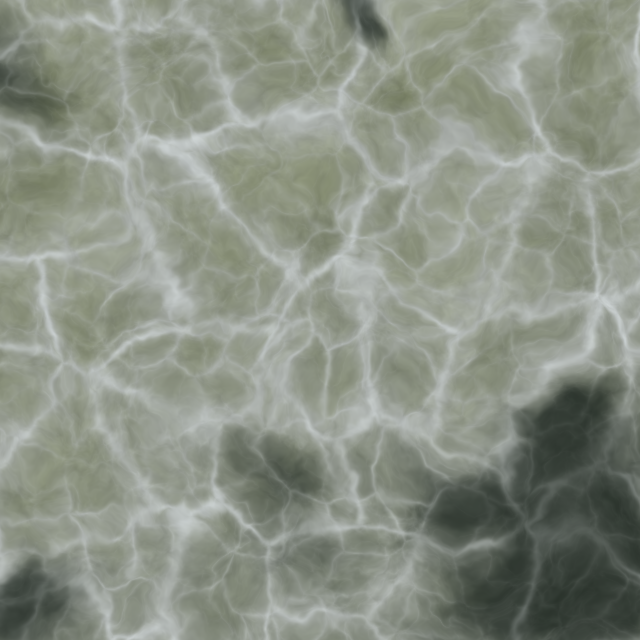
This texture is drawn by a Shadertoy shader. Its source:

```glsl
const vec3 DEEP = vec3(0.13, 0.165, 0.135);
const vec3 MOSS = vec3(0.41, 0.44, 0.33);
const vec3 SILT = vec3(0.53, 0.56, 0.44);
const vec3 SLATE = vec3(0.42, 0.45, 0.40);
const vec3 FOAM = vec3(0.655, 0.675, 0.655);
const vec3 CREST = vec3(0.80, 0.825, 0.83);

vec2 hash2(vec2 p) {
    vec2 q = vec2(dot(p, vec2(127.1, 311.7)), dot(p, vec2(269.5, 183.3)));
    return fract(sin(q) * 43758.5);
}

float cornerSlope(vec2 cell, vec2 offset, vec2 corner) {
    return dot(hash2(cell + corner) * 2.0 - 1.0, offset - corner);
}

// Gradient noise, roughly -0.7 to 0.7
float gradientNoise(vec2 p) {
    vec2 i = floor(p), f = fract(p);
    vec2 u = f * f * f * (f * (f * 6.0 - 15.0) + 10.0);
    float low = mix(cornerSlope(i, f, vec2(0, 0)), cornerSlope(i, f, vec2(1, 0)), u.x);
    float high = mix(cornerSlope(i, f, vec2(0, 1)), cornerSlope(i, f, vec2(1, 1)), u.x);
    return mix(low, high, u.y);
}

float fbm(vec2 p, int octaves) {
    float sum = 0.0, amp = 0.6;
    for (int i = 0; i < octaves; i++) {
        sum += amp * gradientNoise(p);
        p = mat2(1.6, 1.2, -1.2, 1.6) * p + 7.3;
        amp *= 0.5;
    }
    return sum;
}

vec2 turbulence(vec2 p, int octaves) {
    return vec2(fbm(p, octaves), fbm(p + 31.7, octaves));
}

// Gap between the two nearest cell centres: zero on the walls
float cellWall(vec2 p) {
    vec2 i = floor(p), f = fract(p);
    float nearest = 9.0, second = 9.0;
    for (int y = -1; y <= 1; y++)
    for (int x = -1; x <= 1; x++) {
        vec2 g = vec2(x, y);
        float d = length(g + hash2(i + g) - f);
        second = min(second, max(nearest, d));
        nearest = min(nearest, d);
    }
    return second - nearest;
}

float line(float distance, float width) {
    float d = distance / width;
    return exp(-d * d);
}

float spot(vec2 p, vec2 center, float radius) {
    return line(length(p - center), radius);
}

// Thin threads along the zero crossings of the noise
float threads(vec2 p, float width) {
    return exp(-abs(fbm(p, 4)) / width);
}

// Openings in the foam where dark water shows
float openWater(vec2 p) {
    float d = spot(p, vec2(0.91, 0.08), 0.25)
            + 0.75 * spot(p, vec2(0.02, 0.05), 0.13)
            + 0.85 * spot(p, vec2(-0.02, 0.89), 0.10)
            + 0.75 * spot(p, vec2(0.59, 1.0), 0.06)
            + 0.50 * spot(p, vec2(0.45, 0.22), 0.16)
            + 0.40 * spot(p, vec2(0.85, 0.30), 0.15);
    return smoothstep(0.15, 0.85, d + 0.7 * fbm(p * 6.0 + 3.0, 5));
}

void mainImage(out vec4 fragColor, in vec2 fragCoord) {
    vec2 p = fragCoord / iResolution.y;

    // Churned coordinates
    vec2 churn = turbulence(p * 4.0, 5);
    vec2 q = p + 0.16 * churn;
    vec2 fine = p + 0.10 * churn + 0.022 * turbulence(p * 17.0, 3);

    // Large and small foam rings
    float bigWall = cellWall(q * 5.2 + 2.0);
    float smallWall = cellWall(fine * 12.0 + 5.0);
    float crowd = smoothstep(-0.15, 0.3, fbm(p * 3.0 + 11.0, 2) + 0.3 * spot(p, vec2(0.68, 0.52), 0.25));
    float broken = smoothstep(-0.15, 0.25, fbm(p * 7.0 + 19.0, 3));
    float dark = openWater(q);

    // Soft veils and wisps
    float wisps = threads(fine * 9.0, 0.09);
    float hairs = threads(fine * 22.0 + 4.0, 0.08);
    float veil = 0.10 + 0.62 * exp(-bigWall * 4.0)
               + (0.12 + 0.35 * crowd) * exp(-smallWall * 4.5)
               + 0.22 * wisps + 0.10 * hairs + 0.45 * fbm(q * 8.0 + 23.0, 5);
    veil = clamp(veil, 0.0, 1.0) * (1.0 - 0.68 * dark);

    // Crisp ragged crests
    float crest = line(bigWall, 0.065) * (0.25 + 0.6 * broken)
                + line(smallWall, 0.08) * (0.08 + 0.32 * crowd * broken)
                + 0.16 * wisps * wisps * broken;
    crest = clamp(crest, 0.0, 1.0) * (1.0 - 0.65 * dark);

    // Silty water, greener toward the upper left
    float tone = smoothstep(-0.3, 0.35, fbm(q * 5.0 + 41.0, 4));
    float green = smoothstep(0.1, 0.7, p.y - 0.35 * p.x + 0.25 + 0.5 * churn.y);
    vec3 water = mix(SLATE, mix(MOSS, SILT, tone), 0.35 + 0.65 * green);
    water = mix(water, DEEP, dark);

    // Layers and fine froth grain
    vec3 color = mix(water, FOAM, veil);
    color = mix(color, CREST, 0.75 * crest);
    float grain = fbm(fine * 48.0, 3);
    color *= 1.0 + 0.16 * grain;
    fragColor = vec4(clamp(color, 0.0, 1.0), 1.0);
}
```
